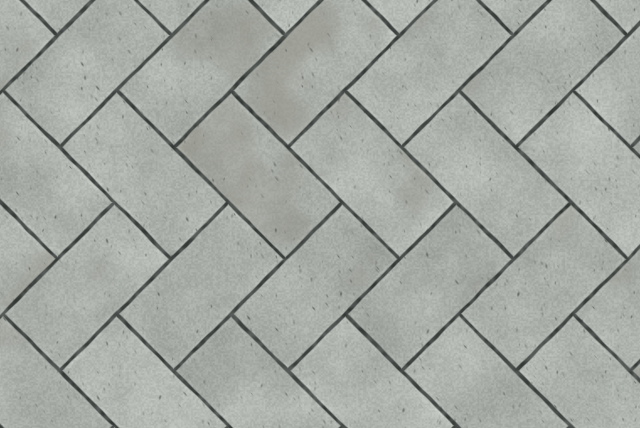
A Shadertoy shader for this texture:

```glsl
// Diagonal herringbone paving of pitted grey-green concrete blocks with thin dark joints.

// All lengths are fractions of the canvas width.
#define BLOCK_WIDTH 0.1260
#define BLOCK_LENGTH 0.2470
#define PATTERN_ORIGIN vec2(0.3549, 0.0292)
#define JOINT_HALF_WIDTH 0.0027
#define JOINT_SOFTNESS 0.0015
#define GRAIN_SCALE 380.0
#define GRAIN_AMOUNT 0.075
#define MOTTLE_AMOUNT 0.14
#define BLOCK_VARIATION 0.028
#define CONCRETE_COLOR vec3(0.675, 0.695, 0.675)
#define JOINT_COLOR vec3(0.24, 0.26, 0.25)
#define STAIN_COLOR vec3(0.57, 0.57, 0.53)

float hash(vec2 p) {
    vec3 q = fract(p.xyx * 0.1031);
    q += dot(q, q.yzx + 33.33);
    return fract((q.x + q.y) * q.z);
}

float valueNoise(vec2 p) {
    vec2 i = floor(p), f = fract(p);
    f = f * f * (3.0 - 2.0 * f);
    return mix(mix(hash(i), hash(i + vec2(1, 0)), f.x),
               mix(hash(i + vec2(0, 1)), hash(i + vec2(1, 1)), f.x), f.y);
}

float fbm(vec2 p) {
    float sum = 0.0, amplitude = 0.533;
    for (int i = 0; i < 4; i++) {
        sum += amplitude * valueNoise(p);
        p = mat2(1.6, 1.2, -1.2, 1.6) * p + 17.3;
        amplitude *= 0.5;
    }
    return sum;
}

float boxDistance(vec2 p, vec2 halfSize) {
    vec2 d = abs(p) - halfSize;
    return length(max(d, 0.0)) + min(max(d.x, d.y), 0.0);
}

// Returns (distance to the block edge, negative inside; block seed x, y).
vec3 herringbone(vec2 p) {
    const float W = BLOCK_WIDTH, L = BLOCK_LENGTH;
    vec3 nearest = vec3(1.0, 0.0, 0.0);
    float middleRow = floor((p.x - p.y) / (2.0 * L));
    for (int i = -1; i <= 1; i++) {
        float row = middleRow + float(i);
        vec2 q = p - row * vec2(L, -L);

        // Block falling to the right
        float n = floor(q.y / W);
        float d = boxDistance(q - n * W - 0.5 * vec2(L, W), 0.5 * vec2(L, W));
        if (d < nearest.x) nearest = vec3(d, n, 2.0 * row);

        // Block rising to the right
        n = floor((q.x - L) / W);
        vec2 corner = vec2(n * W + L, (n + 1.0) * W - L);
        d = boxDistance(q - corner - 0.5 * vec2(W, L), 0.5 * vec2(W, L));
        if (d < nearest.x) nearest = vec3(d, n, 2.0 * row + 1.0);
    }
    return nearest;
}

// Sparse slanted pits, at most one per cell; returns coverage.
float pits(vec2 p, float cells, float density, float pixel) {
    vec2 cell = floor(p * cells);
    if (hash(cell + 5.7) > density) return 0.0;
    vec2 center = 0.3 + 0.4 * vec2(hash(cell + 11.3), hash(cell + 29.1));
    vec2 d = (fract(p * cells) - center) / cells;
    d.x += d.y * (hash(cell + 41.9) - 0.25);
    float size = mix(0.0007, 0.0017, pow(hash(cell + 53.3), 2.0));
    float edge = length(d * vec2(1.0, 0.55)) - size;
    return (1.0 - smoothstep(-pixel, pixel, edge)) * mix(0.4, 1.0, hash(cell + 67.7));
}

void mainImage(out vec4 fragColor, in vec2 fragCoord) {
    float pixel = 1.0 / iResolution.x;
    vec2 uv = fragCoord * pixel;
    vec2 fromTop = vec2(uv.x, iResolution.y * pixel - uv.y);

    // Axes along the two block directions, with slightly uneven edges
    vec2 p = vec2(fromTop.x + fromTop.y, fromTop.x - fromTop.y) * 0.70711;
    vec2 wobble = vec2(valueNoise(uv * 45.0), valueNoise(uv * 45.0 + 71.0)) - 0.5;
    vec3 block = herringbone(p - PATTERN_ORIGIN + 0.0014 * wobble);
    float inset = -block.x;
    vec2 seed = block.yz * 7.31;

    // Concrete: tone per block, cloudy mottling and fine grain
    float tone = BLOCK_VARIATION * (hash(seed + 3.0) - 0.5);
    tone += MOTTLE_AMOUNT * (fbm(uv * 13.0 + seed) - 0.5);
    tone += GRAIN_AMOUNT * (valueNoise(uv * GRAIN_SCALE) - 0.5);
    vec3 color = CONCRETE_COLOR + tone;

    // Wear: faint stains, pale worn rim and pits
    float stain = smoothstep(0.55, 0.85, fbm(uv * 7.0 + seed * 1.7 + 9.0));
    color = mix(color, STAIN_COLOR, 0.6 * stain);
    float rim = smoothstep(0.003, 0.005, inset) * (1.0 - smoothstep(0.005, 0.009, inset));
    color += 0.06 * rim * (valueNoise(uv * 60.0 + 33.0) - 0.2);
    float pitting = max(pits(uv, 50.0, 0.16, pixel), 0.5 * pits(uv + 3.7, 85.0, 0.12, pixel));
    color = mix(color, vec3(0.33, 0.34, 0.32), 0.8 * pitting);

    // Joints: dark core, soft shoulders and uneven dirt
    float dirt = valueNoise(uv * 38.0 + 13.0);
    float halfWidth = JOINT_HALF_WIDTH * mix(0.8, 1.2, dirt);
    float softness = max(JOINT_SOFTNESS, pixel * 0.7);
    float joint = 1.0 - smoothstep(halfWidth - softness, halfWidth + softness, inset);
    vec3 jointColor = JOINT_COLOR + 0.16 * (valueNoise(uv * 130.0) - 0.3);
    color = mix(color, jointColor, joint);

    fragColor = vec4(clamp(color, 0.0, 1.0), 1.0);
}
```
